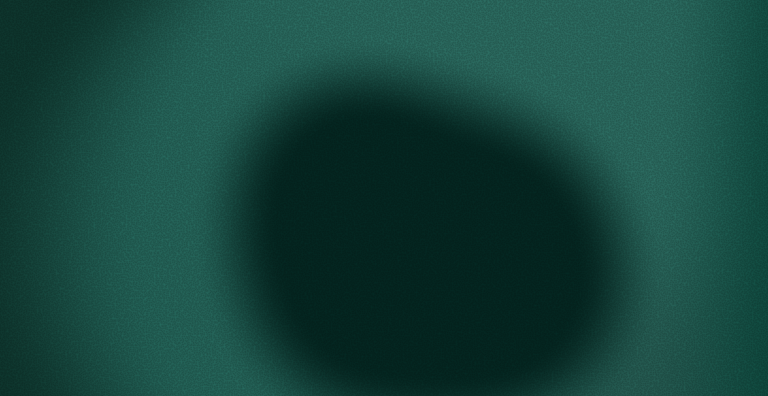
Write a Shadertoy shader that draws this background.

```glsl
// Soft dark hollow inside a teal glow, with shaded sides and fine grain.

vec2 hash2(vec2 cell) {
    vec3 q = fract(cell.xyx * vec3(0.1031, 0.1030, 0.0973));
    q += dot(q, q.yzx + 33.33);
    return fract((q.xx + q.yz) * q.zy);
}

// Distance to the nearest scattered point
float cellular(vec2 p) {
    vec2 cell = floor(p), local = fract(p);
    float nearest = 2.0;
    for (int y = -1; y <= 1; y++)
        for (int x = -1; x <= 1; x++) {
            vec2 offset = vec2(x, y);
            nearest = min(nearest, length(offset + hash2(cell + offset) - local));
        }
    return nearest;
}

// Radial distance to a lopsided oval, negative inside
float hollowDistance(vec2 p) {
    float a = atan(p.y, p.x);
    float radius = 0.452 - 0.012 * cos(a) - 0.013 * sin(a)
                 + 0.034 * cos(2.0 * a) - 0.033 * sin(2.0 * a)
                 + 0.013 * cos(3.0 * a) - 0.009 * cos(4.0 * a);
    return length(p) - radius;
}

void mainImage(out vec4 fragColor, in vec2 fragCoord) {
    // Height is one unit; the horizontal span is fixed to the layout
    vec2 p = fragCoord / iResolution.xy * vec2(1.939, 1.0);

    // Glow, brightest toward the upper right
    float lift = smoothstep(0.2, 1.7, p.x + 0.5 * p.y);
    vec3 color = mix(vec3(0.125, 0.355, 0.315), vec3(0.155, 0.385, 0.345), lift);
    color *= 1.0 - 0.16 * smoothstep(0.55, 0.0, p.y) * smoothstep(1.2, 1.7, p.x);

    // Curved shade on the left, straighter shade on the right
    float leftEdge = 0.13 + 0.75 * (p.y - 0.4) * (p.y - 0.4);
    color = mix(vec3(0.05, 0.195, 0.165), color, smoothstep(-0.24, 0.26, p.x - leftEdge));
    float rightEdge = 1.84 + 0.04 * p.y;
    color = mix(color, vec3(0.05, 0.265, 0.225), smoothstep(-0.22, 0.16, p.x - rightEdge));

    // Blurred hollow
    float d = hollowDistance(p - vec2(1.079, 0.371));
    color = mix(vec3(0.015, 0.14, 0.12), color, smoothstep(-0.11, 0.125, d));

    // Grain
    color *= 1.0 + 0.22 * (cellular(p * 210.0) - 0.42);
    fragColor = vec4(color, 1.0);
}
```
